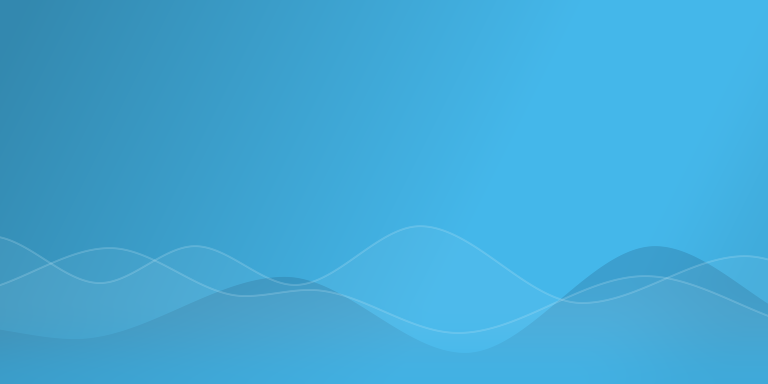
Reproduce this background procedurally as a Shadertoy shader.

```glsl
// Blue diagonal gradient with three translucent, overlapping waves along the bottom.

const vec3 DEEP_BLUE = vec3(0.200, 0.535, 0.685);
const vec3 SKY_BLUE = vec3(0.268, 0.718, 0.918);
const vec3 SHADE_BLUE = vec3(0.130, 0.330, 0.470);
const vec3 FOAM = vec3(0.80, 0.92, 0.97);
const float LINE_WIDTH = 0.0026;
const int CRESTS = 8;

// Alternating crests and troughs, as (x, height), ordered by x.
const vec2 TALL_WAVE[CRESTS] = vec2[CRESTS](
    vec2(-0.026, 0.385), vec2(0.260, 0.263), vec2(0.508, 0.359), vec2(0.768, 0.258),
    vec2(1.094, 0.411), vec2(1.516, 0.211), vec2(1.940, 0.333), vec2(2.240, 0.250));
const vec2 LOW_WAVE[CRESTS] = vec2[CRESTS](
    vec2(-0.104, 0.237), vec2(0.286, 0.354), vec2(0.638, 0.229), vec2(0.807, 0.245),
    vec2(1.193, 0.133), vec2(1.680, 0.281), vec2(2.161, 0.141), vec2(2.500, 0.200));
const vec2 DARK_WAVE[CRESTS] = vec2[CRESTS](
    vec2(-0.104, 0.151), vec2(0.195, 0.117), vec2(0.742, 0.279), vec2(1.211, 0.081),
    vec2(1.706, 0.359), vec2(2.174, 0.141), vec2(2.500, 0.200), vec2(2.800, 0.150));

// Height of a smooth curve that is level at every crest and trough.
float waveHeight(vec2 crests[CRESTS], float x) {
    float height = crests[0].y;
    for (int i = 1; i < CRESTS; i++) {
        float blend = smoothstep(crests[i - 1].x, crests[i].x, x);
        height += (crests[i].y - crests[i - 1].y) * blend;
    }
    return height;
}

// Approximate signed distance to the curve, positive above it.
float waveDistance(vec2 crests[CRESTS], vec2 p) {
    const float STEP = 0.002;
    float height = waveHeight(crests, p.x);
    float slope = (waveHeight(crests, p.x + STEP) - height) / STEP;
    return (p.y - height) / length(vec2(1.0, slope));
}

float fillMask(float dist, float pixel) {
    return 1.0 - smoothstep(-0.6 * pixel, 0.6 * pixel, dist);
}

float lineMask(float dist, float pixel) {
    float halfWidth = 0.5 * LINE_WIDTH;
    float coverage = min(1.0, LINE_WIDTH / pixel);
    return coverage * (1.0 - smoothstep(halfWidth, halfWidth + pixel, abs(dist)));
}

// Pale wave whose fill fades out toward the floor.
vec3 paintFoam(vec3 color, float dist, float y, float opacity, float pixel) {
    float fade = smoothstep(0.0, 0.22, y);
    color = mix(color, FOAM, opacity * fade * fillMask(dist, pixel));
    return mix(color, FOAM, 0.20 * lineMask(dist, pixel));
}

vec3 backdrop(vec2 p) {
    float diagonal = p.x + 0.5 * (1.0 - p.y);
    vec3 color = mix(DEEP_BLUE, SKY_BLUE, clamp((diagonal - 0.08) / 1.45, 0.0, 1.0));
    return color * (1.0 - 0.07 * smoothstep(1.95, 2.40, diagonal));
}

void mainImage(out vec4 fragColor, in vec2 fragCoord) {
    vec2 p = fragCoord / iResolution.xy * vec2(2.0, 1.0);
    float pixel = 1.0 / iResolution.y;
    vec3 color = backdrop(p);

    // Brighter blue wash on the floor
    color = mix(color, SKY_BLUE, 0.35 * (1.0 - smoothstep(0.0, 0.20, p.y)));

    // Shadowed wave, softer near the floor
    float darkFill = fillMask(waveDistance(DARK_WAVE, p), pixel);
    float shade = mix(0.06, 0.24, smoothstep(0.0, 0.28, p.y));
    color = mix(color, SHADE_BLUE, shade * darkFill);

    // Pale waves in front
    color = paintFoam(color, waveDistance(TALL_WAVE, p), p.y, 0.065, pixel);
    color = paintFoam(color, waveDistance(LOW_WAVE, p), p.y, 0.060, pixel);

    fragColor = vec4(color, 1.0);
}
```
